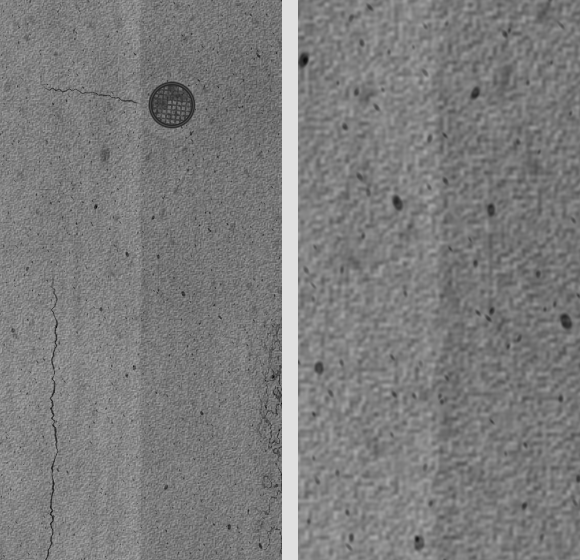
Left, the full canvas; right, a detail of the centre.
Reproduce this texture procedurally as a Shadertoy shader.

```glsl
// Worn grey asphalt from above: a paving seam, cracks, pits, stains and a round iron cover.
#define LEFT_TONE 0.497
#define RIGHT_TONE 0.458
#define SEAM_X 0.251
#define GRAIN_SCALE 410.0
#define RELIEF 0.115
#define SPECKLE 0.11
#define COVER_POS vec2(0.307, 0.8125)
#define COVER_RADIUS 0.0415
#define GRID_PITCH 0.0085
#define CRACK_WIDTH 0.0011

float hash(vec2 p) {
    vec3 q = fract(vec3(p.xyx) * 0.1031);
    q += dot(q, q.yzx + 33.33);
    return fract((q.x + q.y) * q.z);
}

float noise(vec2 p) {
    vec2 i = floor(p), f = fract(p);
    f = f * f * (3.0 - 2.0 * f);
    return mix(mix(hash(i), hash(i + vec2(1, 0)), f.x),
               mix(hash(i + vec2(0, 1)), hash(i + vec2(1, 1)), f.x), f.y);
}

float fbm(vec2 p) {
    float sum = 0.0, amp = 0.5;
    for (int i = 0; i < 4; i++) {
        sum += amp * noise(p);
        p = p * 2.03 + 17.3;
        amp *= 0.5;
    }
    return sum / 0.9375;
}

// Coverage of a soft band from a to b
float band(float a, float b, float soft, float x) {
    return smoothstep(a - soft, a + soft, x) * (1.0 - smoothstep(b - soft, b + soft, x));
}

// Scattered slanted ovals, at most one per cell; radius and soft in cell units
float spots(vec2 p, float scale, float chance, float radius, float soft) {
    p *= scale;
    float cover = 0.0;
    for (int y = -1; y <= 1; y++)
    for (int x = -1; x <= 1; x++) {
        vec2 cell = floor(p) + vec2(x, y);
        vec2 d = p - cell - vec2(hash(cell + 11.7), hash(cell + 47.1));
        d.x += d.y * (hash(cell + 5.3) - 0.3);
        d.y *= 0.65;
        float r = radius * (0.45 + 0.55 * hash(cell + 83.9));
        float shape = 1.0 - smoothstep(r - soft, r + soft, length(d));
        cover = max(cover, shape * step(hash(cell + scale), chance));
    }
    return cover;
}

// Jagged crack: t runs along it, offset is the distance across
float crack(float t, float offset, float width, float px) {
    offset += 0.010 * (noise(vec2(t * 45.0, 3.0)) - 0.5);
    offset += 0.005 * (noise(vec2(t * 170.0, 9.0)) - 0.5);
    float w = width * (0.4 + 1.1 * noise(vec2(t * 60.0, 21.0)));
    return 1.0 - smoothstep(w - 0.6 * px, w + 0.8 * px, abs(offset));
}

float pavement(vec2 p) {
    // Two lanes, with a pale strip along the seam
    float wobble = 0.003 * (noise(vec2(p.y * 30.0, 1.0)) - 0.5);
    float side = smoothstep(-0.004, 0.004, p.x - SEAM_X + wobble);
    float tone = mix(LEFT_TONE, RIGHT_TONE, side);
    tone += 0.03 * (1.0 - side) * smoothstep(SEAM_X - 0.05, SEAM_X, p.x);
    tone += mix(0.012, -0.008, smoothstep(0.2, 0.8, p.y));
    // Wheel streaks, faint curved bands and broad mottling
    tone += 0.035 * (noise(vec2(p.x * 65.0, p.y * 2.5)) - 0.5) * (1.0 - 0.5 * side);
    float bend = length((p - vec2(0.08, 0.45)) * vec2(1.0, 0.3));
    tone += 0.006 * sin(bend * 260.0 + 5.0 * fbm(p * 6.0));
    tone += 0.07 * (fbm(p * vec2(9.0, 6.0)) - 0.5);
    // Side-lit stones and fine speckle
    vec2 g = p * GRAIN_SCALE;
    tone += RELIEF * (noise(g) - noise(g + vec2(-0.75, 0.75)));
    tone += SPECKLE * (noise(g * 0.83 + 61.0) - 0.5);
    return tone;
}

float ironCover(vec2 d, float r, float px) {
    mat2 turn = mat2(0.995, 0.1, -0.1, 0.995);
    vec2 cell = abs(fract(turn * d / GRID_PITCH) - 0.5) * GRID_PITCH;
    float groove = smoothstep(0.0027 - px * 0.5, 0.0027 + px * 0.5, max(cell.x, cell.y));
    float wear = smoothstep(0.3, 0.7, fbm(d * 55.0 + 8.0));
    float tone = mix(mix(0.27, 0.45, wear), 0.23, groove * 0.8);
    tone += 0.14 * (noise(d * 380.0 + 90.0) - 0.5);
    float rim = r / COVER_RADIUS;
    tone = mix(tone, 0.16, smoothstep(0.82, 0.87, rim));
    return mix(tone, 0.27, band(0.9, 0.95, 0.02, rim));
}

void mainImage(out vec4 fragColor, in vec2 fragCoord) {
    float px = 1.0 / iResolution.y;
    vec2 p = fragCoord * px;
    float tone = pavement(p);

    // Oil stains and open pits
    float stains = spots(p + 0.004 * fbm(p * 90.0), 34.0, 0.2, 0.17, 0.09);
    tone -= 0.075 * stains * smoothstep(0.25, 0.6, p.y + 0.25 * noise(p * 7.0));
    vec2 blot = (p - vec2(0.187, 0.724)) * vec2(1.6, 0.8);
    float ragged = length(blot) + 0.012 * (fbm(p * 70.0) - 0.5);
    tone -= 0.11 * (1.0 - smoothstep(0.006, 0.018, ragged));
    tone -= 0.20 * spots(p, 75.0, 0.24, 0.11, 0.07);
    tone -= 0.25 * spots(p + 3.0, 27.0, 0.07, 0.085, 0.03);

    // Long upright crack and thin cross crack
    float upright = p.x - 0.097 + 0.012 * pow(1.0 - min(p.y / 0.2, 1.0), 2.0);
    float uprightFade = 1.0 - smoothstep(0.42, 0.55, p.y);
    tone -= 0.33 * crack(p.y, upright, CRACK_WIDTH, px) * uprightFade;
    float level = p.y - mix(0.848, 0.82, (p.x - 0.065) / 0.182);
    float levelFade = band(0.08, 0.245, 0.015, p.x);
    tone -= 0.25 * crack(p.x + 4.0, level, CRACK_WIDTH * 0.8, px) * levelFade;

    // Crumbling lower right edge
    float edge = smoothstep(0.43, 0.5, p.x + 0.03 * (fbm(p * 14.0) - 0.5));
    edge *= 1.0 - smoothstep(0.3, 0.55, p.y);
    float vein = abs(fbm(p * vec2(55.0, 28.0)) - 0.5);
    tone -= edge * (0.02 + 0.17 * (1.0 - smoothstep(0.01, 0.045, vein)));

    // Cover, with a faint ring of patched paving around it
    vec2 d = p - COVER_POS;
    float r = length(d);
    tone += 0.02 * (1.0 - smoothstep(0.058, 0.064, r));
    tone -= 0.05 * band(0.063, 0.065, 0.0015, r) * noise(d * 40.0);
    float inside = 1.0 - smoothstep(COVER_RADIUS - px, COVER_RADIUS + px, r);
    tone = mix(tone, ironCover(d, r, px), inside);

    fragColor = vec4(vec3(clamp(tone, 0.0, 1.0)), 1.0);
}
```
